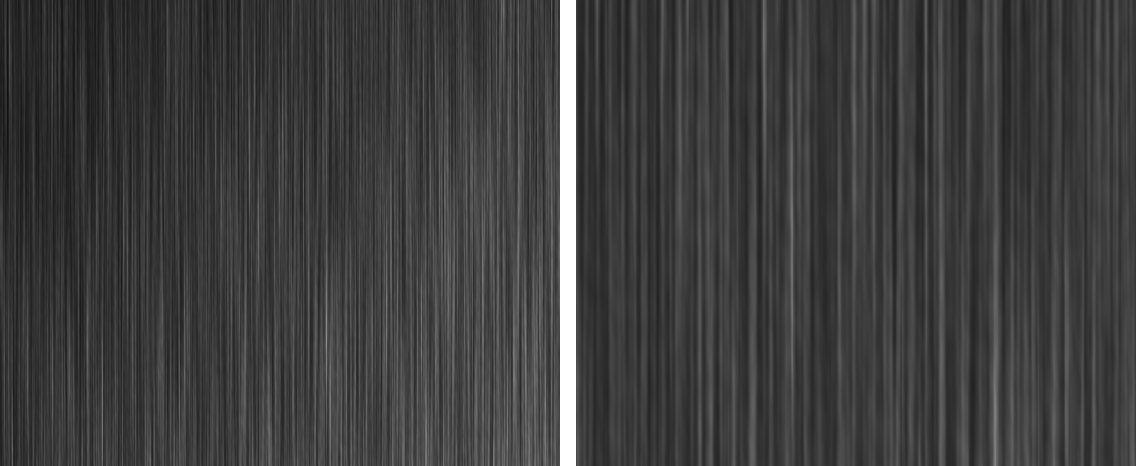
Left, the full canvas; right, a detail of the centre.
Give the GLSL for this texture, as a WebGL 2 fragment shader.

```glsl
#version 300 es
precision highp float;

uniform vec2 u_resolution;
out vec4 fragColor;

// Unit gradient for a lattice corner
vec2 cornerGradient(ivec2 cell, uint seed) {
    uint h = uint(cell.x) * 374761393u + uint(cell.y) * 668265263u + seed * 974711u;
    h = (h ^ (h >> 15)) * 2246822519u;
    h = (h ^ (h >> 13)) * 3266489917u;
    h ^= h >> 16;
    float angle = float(h & 65535u) / 65536.0 * 6.28319;
    return vec2(cos(angle), sin(angle));
}

float gradientNoise(vec2 p, uint seed) {
    vec2 base = floor(p);
    vec2 f = p - base;
    ivec2 cell = ivec2(base);
    vec2 w = f * f * f * (f * (f * 6.0 - 15.0) + 10.0);
    float a = dot(cornerGradient(cell, seed), f);
    float b = dot(cornerGradient(cell + ivec2(1, 0), seed), f - vec2(1.0, 0.0));
    float c = dot(cornerGradient(cell + ivec2(0, 1), seed), f - vec2(0.0, 1.0));
    float d = dot(cornerGradient(cell + ivec2(1, 1), seed), f - vec2(1.0));
    return mix(mix(a, b, w.x), mix(c, d, w.x), w.y);
}

// Vertical streaks; the shear staggers their ends, and layers too fine to resolve fade out
float streaks(vec2 p, vec2 frequency, float shear, float pixel, uint seed) {
    float visible = 1.0 - smoothstep(0.8, 1.4, frequency.x * pixel);
    vec2 q = vec2(p.x * frequency.x, p.y * frequency.y + p.x * shear);
    return visible * gradientNoise(q + 0.37, seed);
}

// Soft light falling from the lower right
float sheen(vec2 uv) {
    return 0.226 + 0.11 * (uv.x - 0.5) - 0.08 * (uv.y - 0.5);
}

// Brush marks, mostly hairlines, as a logarithmic brightness
float brushing(vec2 p, float pixel) {
    float marks = 0.42 * streaks(p, vec2(307.0, 2.3), 83.0, pixel, 1u);
    marks += 0.48 * streaks(p, vec2(251.0, 1.9), -71.0, pixel, 2u);
    marks += 0.50 * streaks(p, vec2(197.0, 2.1), 59.0, pixel, 3u);
    marks += 0.26 * streaks(p, vec2(139.0, 2.7), -37.0, pixel, 4u);
    marks += 0.10 * streaks(p, vec2(13.0, 2.9), 5.0, pixel, 5u);
    marks += 0.16 * streaks(p, vec2(263.0, 37.0), 61.0, pixel, 6u);
    return marks;
}

// Sparse thin lines with crisp edges, in the range 0 to 1
float hairlines(vec2 p, float frequency, float pixel, uint seed) {
    float ridge = streaks(p, vec2(frequency, 2.0), 0.3 * frequency, pixel, seed);
    return smoothstep(0.2, 0.48, ridge);
}

void main() {
    float pixel = 1.0 / u_resolution.y;
    vec2 uv = gl_FragCoord.xy / u_resolution;
    vec2 p = gl_FragCoord.xy * pixel;

    // Bright scratches and dark grooves over the brushed ground
    float tone = brushing(p, pixel);
    tone += 0.26 * hairlines(p, 223.0, pixel, 7u);
    tone -= 0.18 * hairlines(p, 181.0, pixel, 8u);

    float grey = sheen(uv) * exp(tone);
    fragColor = vec4(vec3(clamp(grey, 0.0, 1.0)), 1.0);
}
```
